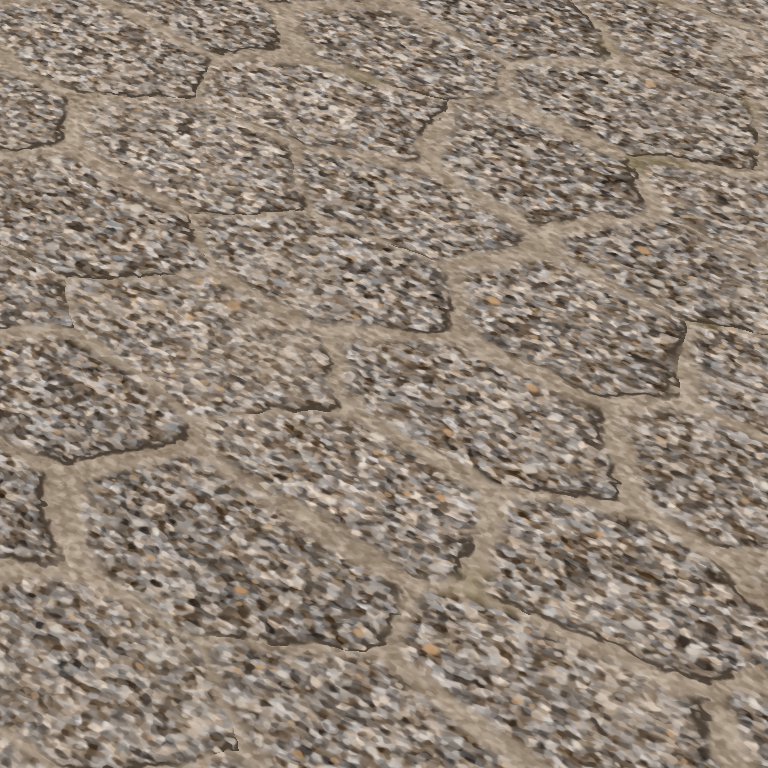
A WebGL 2 fragment shader for this texture:

```glsl
#version 300 es
precision highp float;
// Weathered pebble-concrete paving stones with sandy joints, seen at a slant.

uniform vec2 u_resolution;
out vec4 fragColor;

const vec2 STONE_PITCH = vec2(0.24, 0.28);
const float CORNER = 150.0;
const vec3 STONE = vec3(0.55, 0.503, 0.46);
const vec3 SAND = vec3(0.645, 0.58, 0.51);
const vec3 CRACK = vec3(0.27, 0.23, 0.19);
const vec3 MOSS = vec3(0.43, 0.39, 0.25);

vec3 hash3(vec2 p) {
  vec3 q = fract(vec3(p.xyx) * vec3(0.1031, 0.1030, 0.0973));
  q += dot(q, q.yxz + 33.33);
  return fract((q.xxy + q.yzz) * q.zyx);
}

// Layered sines, roughly -1 to 1
float waves(vec2 p) {
  float sum = 0.0, amp = 0.55;
  for (int i = 0; i < 4; i++) {
    sum += amp * sin(p.x + 1.7 * sin(p.y * 0.8)) * cos(p.y + 1.3 * sin(p.x * 0.7));
    p = mat2(1.5, 1.1, -1.1, 1.5) * p + 3.7;
    amp *= 0.6;
  }
  return sum;
}

// Soft cellular noise: random values blended across cell borders
vec3 softGrains(vec2 p) {
  vec2 cell = floor(p);
  vec3 sum = vec3(0.0);
  float total = 0.0;
  for (int y = -1; y <= 1; y++)
  for (int x = -1; x <= 1; x++) {
    vec2 id = cell + vec2(x, y);
    vec2 d = id + 0.1 + 0.8 * hash3(id).xy - p;
    float weight = exp(-7.5 * dot(d, d));
    sum += weight * hash3(id + 71.0);
    total += weight;
  }
  return sum / total;
}

// Scattered oval pebbles: colour in rgb, coverage in a
vec4 pebbles(vec2 p, float chance) {
  vec2 id = floor(p);
  vec3 place = hash3(id + 19.0), kind = hash3(id + 143.0);
  vec2 d = fract(p) - 0.5 - 0.3 * (place.xy - 0.5);
  d.y += 0.5 * d.x * (kind.z - 0.5);
  float radius = mix(0.14, 0.3, place.z);
  float cover = smoothstep(radius + 0.09, radius - 0.11, length(d));
  vec3 colour = mix(vec3(0.74, 0.70, 0.66), vec3(0.90, 0.86, 0.80), kind.z);
  colour = mix(colour, vec3(0.77, 0.61, 0.45), step(0.78, kind.y));
  colour = mix(colour, vec3(0.56, 0.57, 0.59), step(kind.y, 0.12));
  return vec4(colour, cover * step(kind.x, chance));
}

// Staggered columns of jittered stone centres
vec2 stoneCentre(vec2 id) {
  vec2 jitter = hash3(id + 7.0).xy - 0.5;
  return (id + vec2(0.0, 0.5 * mod(id.x, 2.0)) + 0.42 * jitter) * STONE_PITCH;
}

// Distance to the stone border, its outward direction and the stone id
float stoneBorder(vec2 p, out vec2 outward, out vec2 stoneId) {
  vec2 base = floor(p / STONE_PITCH);
  vec2 home = vec2(0.0);
  float nearest = 1e3;
  for (int y = -2; y <= 2; y++)
  for (int x = -2; x <= 2; x++) {
    vec2 id = base + vec2(x, y), c = stoneCentre(id);
    float d = distance(p, c);
    if (d < nearest) { nearest = d; home = c; stoneId = id; }
  }
  float total = 0.0;
  outward = vec2(0.0);
  for (int y = -2; y <= 2; y++)
  for (int x = -2; x <= 2; x++) {
    vec2 id = stoneId + vec2(x, y);
    if (id == stoneId) continue;
    vec2 c = stoneCentre(id), n = normalize(c - home);
    float weight = exp(-CORNER * dot(0.5 * (c + home) - p, n));
    outward += weight * n;
    total += weight;
  }
  outward /= total;
  return -log(total) / CORNER;
}

void main() {
  // Slanted ground plane
  vec2 uv = gl_FragCoord.xy / u_resolution;
  vec2 ground = (uv - vec2(0.5, 0.0)) / (1.25 - 0.45 * uv.y);
  vec2 grainPos = vec2(dot(ground, vec2(0.88, -0.47)), dot(ground, vec2(0.47, 0.88)));
  grainPos += 0.003 * vec2(waves(ground * 40.0), waves(ground * 40.0 + 6.0));
  vec3 grain = softGrains(grainPos * vec2(78.0, 165.0));
  vec3 fine = softGrains(grainPos * vec2(125.0, 230.0) + 40.0);

  // Stone outlines
  vec2 plane = vec2(ground.x + 0.85 * ground.y, 1.25 * ground.y);
  plane += 0.009 * vec2(waves(ground * 24.0), waves(ground * 24.0 + 9.0));
  vec2 outward, stoneId;
  float border = stoneBorder(plane, outward, stoneId);
  border += 0.004 * waves(ground * 80.0) + 0.009 * (grain.x - 0.5);
  float facing = smoothstep(-0.1, 0.6, dot(outward, vec2(0.3, -0.95)));
  float jointWidth = max(0.001, 0.009 + 0.016 * waves(ground * 8.0 + 2.0));
  float softness = mix(0.014, 0.005, facing);
  float inside = smoothstep(-0.004, softness, border - jointWidth);

  // Speckled stone, dusted with sand
  float tone = 0.96 + 0.08 * hash3(stoneId + 31.0).x + 0.05 * waves(ground * 14.0);
  vec3 stone = STONE * tone + 0.46 * (grain.x - 0.5) + 0.27 * (fine.x - 0.5);
  stone += 0.06 * (grain.y - 0.5) * vec3(1.0, 0.1, -0.9);
  vec4 small = pebbles(grainPos * vec2(50.0, 88.0), 0.2);
  vec4 large = pebbles(grainPos * vec2(27.0, 46.0) + 5.0, 0.07);
  stone = mix(stone, small.rgb, 0.65 * small.a);
  stone = mix(stone, large.rgb, 0.85 * large.a);
  vec3 sand = SAND + 0.14 * (grain.x - 0.5) + 0.14 * (fine.x - 0.5) + 0.04 * waves(ground * 30.0);
  float dust = 0.5 * smoothstep(0.1, 0.9, waves(ground * 7.0 + 5.0));
  stone = mix(stone, sand, dust);
  vec3 colour = mix(sand, stone, inside);

  // Broken dark cracks along the near sides, with a little moss
  float gap = abs(border - jointWidth);
  float broken = smoothstep(-0.4, 0.1, waves(ground * 19.0 + 4.0));
  float thickness = 0.0065 + 0.003 * waves(ground * 45.0 + 1.0);
  float crack = facing * broken * smoothstep(thickness, 0.001, gap);
  float shade = (0.2 + 0.8 * facing) * smoothstep(0.022, 0.0, gap) * inside;
  float moss = smoothstep(0.5, 0.8, waves(ground * 11.0 + 8.0)) * smoothstep(0.015, 0.0, gap);
  colour *= 1.0 - 0.12 * shade;
  colour = mix(colour, MOSS + 0.2 * (grain.x - 0.5), 0.5 * moss);
  colour = mix(colour, CRACK, 0.9 * crack);
  fragColor = vec4(clamp(colour, 0.0, 1.0), 1.0);
}
```
